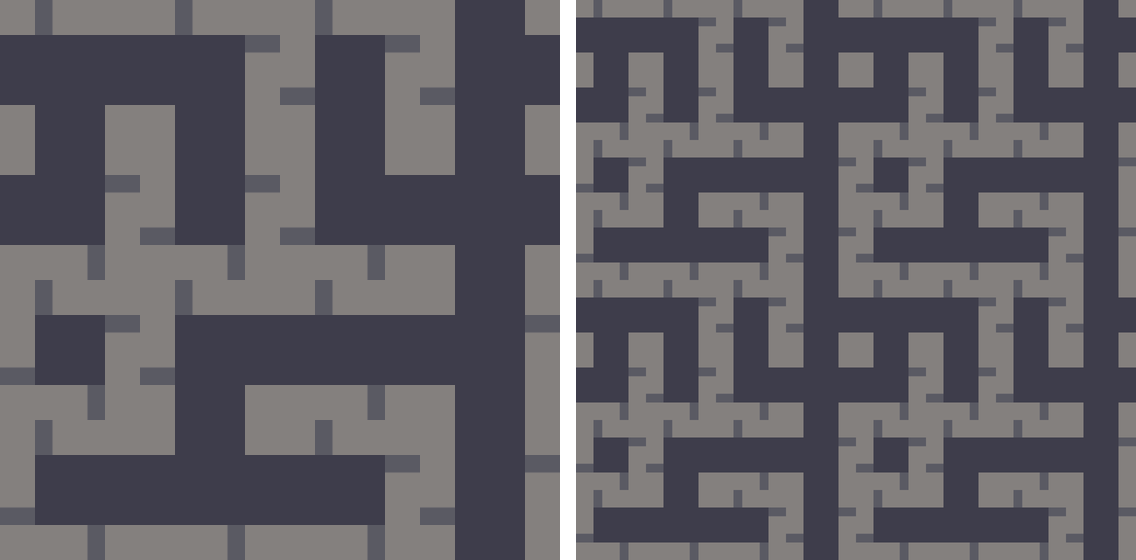
Left, the tile; right, the same tile 2 across and 2 down.
Reproduce this pattern procedurally as a Shadertoy shader.

```glsl
// A tiling maze of dark corridors between pale brick walls with grey joints.
// An 8 x 8 torus of cells: even/even cells are rooms, odd/odd cells are posts,
// and the cells between are doors, opened or walled by modular arithmetic.

const float CELLS = 8.0;                        // cells per side, wraps around
const vec3 FLOOR_COLOR = vec3(0.245, 0.240, 0.293);
const vec3 BRICK_COLOR = vec3(0.518, 0.502, 0.496);
const vec3 JOINT_COLOR = vec3(0.352, 0.353, 0.388);

// Box-filtered coverage of the rectangle lo..hi by a sample of the given width.
float rectCoverage(vec2 p, vec2 lo, vec2 hi, vec2 width) {
    vec2 span = clamp((p - lo) / width + 0.5, 0.0, 1.0)
              - clamp((p - hi) / width + 0.5, 0.0, 1.0);
    return span.x * span.y;
}

// Doors between rooms side by side shift diagonally, two open out of four.
bool sideDoorOpen(vec2 room) {
    return mod(room.x + room.y + 3.0, 4.0) > 1.5;
}

// Doors between stacked rooms open where the product is a multiple of four.
bool stackDoorOpen(vec2 room) {
    return mod((room.x + 1.0) * room.y, 4.0) < 0.5;
}

// True where a cell belongs to the corridor.
bool isCorridor(vec2 cell, vec2 parity) {
    vec2 room = floor(cell / 2.0);
    if (parity.x == parity.y) return parity.x < 0.5;
    return parity.x > 0.5 ? sideDoorOpen(room) : stackDoorOpen(room);
}

// Two staggered joints at opposite ends of a wall with two courses.
float jointCoverage(vec2 p, vec2 width) {
    return rectCoverage(p, vec2(0.75, 0.0), vec2(1.0, 0.5), width)
         + rectCoverage(p, vec2(0.0, 0.5), vec2(0.25, 1.0), width);
}

void mainImage(out vec4 fragColor, in vec2 fragCoord) {
    // Cell space with y pointing down, shifted by half a cell.
    vec2 uv = fragCoord / iResolution.xy;
    vec2 p = vec2(uv.x, 1.0 - uv.y) * CELLS - 0.5;
    vec2 width = CELLS / iResolution.xy;

    // Sum the coverage of the surrounding cells for smooth edges.
    float corridor = 0.0;
    float joints = 0.0;
    for (int y = -1; y <= 1; y++) {
        for (int x = -1; x <= 1; x++) {
            vec2 corner = floor(p) + vec2(x, y);
            vec2 local = p - corner;
            vec2 cell = mod(corner, CELLS);
            vec2 parity = mod(cell, 2.0);

            if (isCorridor(cell, parity)) {
                corridor += rectCoverage(local, vec2(0.0), vec2(1.0), width);
            } else if (parity.x < parity.y) {
                joints += jointCoverage(local, width);
            } else if (parity.x > parity.y) {
                // Upright walls use the same joints, turned a quarter.
                joints += jointCoverage(vec2(1.0 - local.y, local.x), width.yx);
            }
        }
    }

    // The coverages never overlap, so they blend additively.
    vec3 color = BRICK_COLOR
               + (FLOOR_COLOR - BRICK_COLOR) * corridor
               + (JOINT_COLOR - BRICK_COLOR) * joints;
    fragColor = vec4(color, 1.0);
}
```
